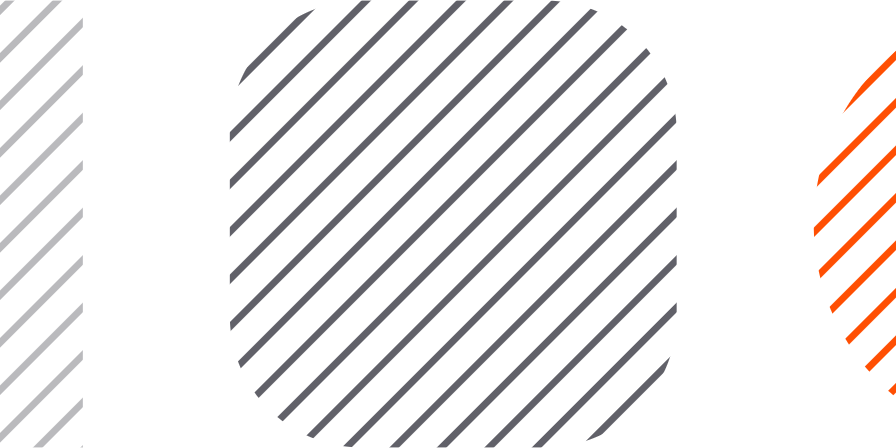
A Shadertoy shader for this pattern:

```glsl
// Three hatched shapes in a row on white: a grey square, a dark rounded square
// and an orange disc. Each one is a rounded box distance field with its own
// corner radius, used as a mask over the same rising diagonal stripes.

const vec3 WHITE = vec3(1.0);
const vec3 GREY = vec3(0.73, 0.73, 0.74);
const vec3 SLATE = vec3(0.38, 0.38, 0.41);
const vec3 ORANGE = vec3(1.0, 0.31, 0.01);

float roundedBox(vec2 p, float halfSize, float radius) {
    vec2 q = abs(p) - halfSize + radius;
    return length(max(q, 0.0)) + min(max(q.x, q.y), 0.0) - radius;
}

// Signed distance to the nearest 45 degree stripe, repeated along x - y
float stripes(vec2 p) {
    float period = 0.106;
    float along = mod(p.x - p.y - 0.049 + 0.5 * period, period) - 0.5 * period;
    return abs(along) * 0.7071 - 0.0076;
}

// Smooth coverage of a distance, about one pixel wide
float fill(float d) {
    return clamp(0.5 - d * iResolution.y, 0.0, 1.0);
}

// Coverage of a striped shape centred at p = 0
float hatched(vec2 p, float halfSize, float radius) {
    return fill(roundedBox(p, halfSize, radius)) * fill(stripes(p));
}

void mainImage(out vec4 fragColor, in vec2 fragCoord) {
    // Canvas height is one unit, origin at the canvas centre
    vec2 p = (fragCoord - 0.5 * iResolution.xy) / iResolution.y;

    vec3 color = WHITE;
    color = mix(color, GREY, hatched(p - vec2(-1.3138, 0.0), 0.4987, 0.0));
    color = mix(color, SLATE, hatched(p - vec2(0.0117, 0.0), 0.4987, 0.294));
    color = mix(color, ORANGE, hatched(p - vec2(1.3164, 0.0), 0.5, 0.5));

    fragColor = vec4(color, 1.0);
}
```
